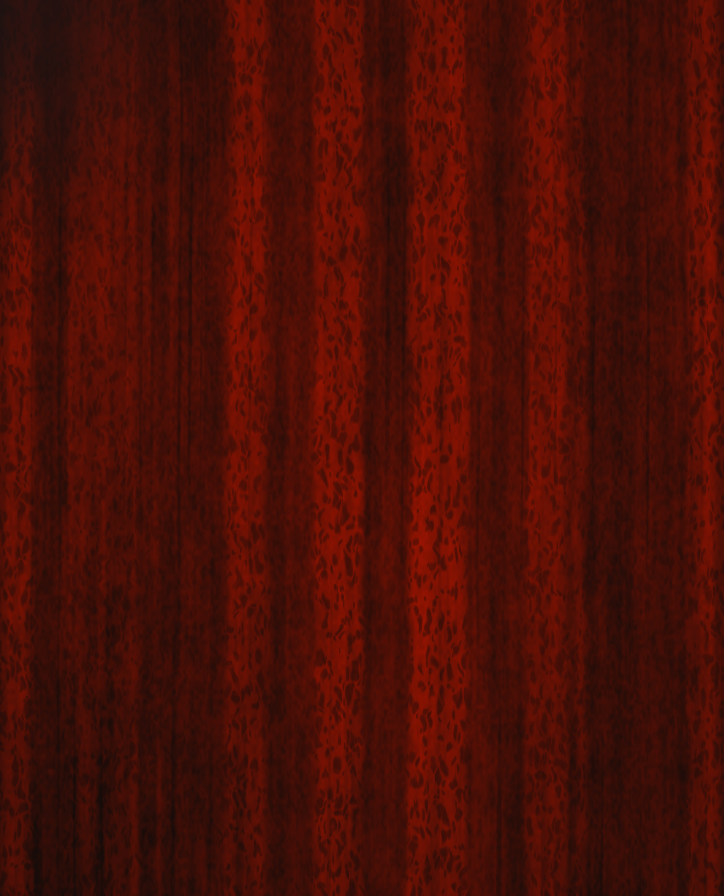
This texture is drawn by a Shadertoy shader. Its source:

```glsl
// Polished red mahogany: upright bright ribbons on dark wood, crossed by streaks.
// Ribbons are soft-edged strips; flecks are stretched cellular noise; layered
// sines bend the grain, and a slow falloff shades the board toward its ends.

// Ribbon strips: centre, half width (fractions of canvas width), strength
const vec3 RIBBONS[8] = vec3[8](
    vec3(0.022, 0.026, 0.85), vec3(0.140, 0.050, 0.38),
    vec3(0.340, 0.027, 0.80), vec3(0.468, 0.032, 1.00),
    vec3(0.605, 0.039, 0.95), vec3(0.755, 0.029, 0.72),
    vec3(0.800, 0.008, 0.75), vec3(0.978, 0.028, 0.78));

const vec3 HAZE = vec3(0.10, 0.075, 0.075);

float hash(vec2 p) {
    vec3 q = fract(p.xyx * vec3(0.1031, 0.1030, 0.0973));
    q += dot(q, q.yzx + 33.33);
    return fract((q.x + q.y) * q.z);
}

// Smooth value noise in 0..1
float noise(vec2 p) {
    vec2 cell = floor(p), f = fract(p);
    f = f * f * (3.0 - 2.0 * f);
    float low = mix(hash(cell), hash(cell + vec2(1, 0)), f.x);
    float high = mix(hash(cell + vec2(0, 1)), hash(cell + vec2(1, 1)), f.x);
    return mix(low, high, f.y);
}

// Layered sines, roughly -1..1
float waves(float t, float phase) {
    return 0.55 * sin(t + phase) + 0.3 * sin(2.3 * t + 1.7 * phase)
         + 0.15 * sin(5.1 * t + 2.9 * phase);
}

// Soft spots, one at most per cell; fill is the share of cells in use
float spots(vec2 p, float fill) {
    vec2 home = floor(p);
    float cover = 0.0;
    for (int j = -1; j <= 1; j++)
    for (int i = -1; i <= 1; i++) {
        vec2 cell = home + vec2(i, j);
        vec2 centre = cell + vec2(hash(cell), hash(cell + 71.3));
        float radius = mix(0.35, 0.65, hash(cell + 19.7));
        float spot = 1.0 - smoothstep(0.35 * radius, radius, length(p - centre));
        cover = max(cover, spot * step(hash(cell + 43.1), fill));
    }
    return cover;
}

float ribbons(float x, float softness) {
    float tone = 0.0;
    for (int i = 0; i < 8; i++) {
        vec3 r = RIBBONS[i];
        float edge = abs(x - r.x) - r.y;
        tone = max(tone, r.z * (1.0 - smoothstep(-softness, softness, edge)));
    }
    return tone;
}

// Dark flecks in two sizes, leaning and kinked by sines and noise
float flecks(vec2 p) {
    vec2 kink = vec2(noise(p * vec2(150.0, 90.0)), noise(p * vec2(120.0, 70.0) + 9.0)) - 0.5;
    vec2 q = p + kink * vec2(0.006, 0.013);
    q.x += 0.003 * waves(p.y * 42.0, p.x * 30.0);
    float large = spots(q * vec2(125.0, 50.0), 0.50);
    float small = spots(q * vec2(190.0, 82.0) + 31.0, 0.38);
    return max(large, 0.8 * small);
}

// Upright streaks, centred near zero
float streaks(vec2 p) {
    float broad = noise(p * vec2(32.0, 0.9) + 5.0) - 0.5;
    float medium = noise(p * vec2(105.0, 2.6)) - 0.5;
    float fine = noise(p * vec2(240.0, 7.0) + 13.0) - 0.5;
    float pore = smoothstep(0.72, 0.92, noise(p * vec2(165.0, 1.7) + 27.0));
    return 0.10 * broad + 0.08 * medium + 0.06 * fine - 0.06 * pore;
}

// Gaussian patch of shade
float patchShade(vec2 uv, vec2 centre, vec2 size) {
    vec2 d = (uv - centre) / size;
    return exp(-dot(d, d));
}

// Wood ramp: deep brown to glowing red, driven by the red level
vec3 woodColour(float red) {
    return vec3(red, 0.04 + 0.06 * red, max(0.042 - 0.065 * red, 0.006));
}

void mainImage(out vec4 fragColor, in vec2 fragCoord) {
    vec2 uv = fragCoord / iResolution.xy;
    vec2 p = fragCoord / iResolution.y;

    // Ribbons with a slight bend and ragged edges
    float bend = 0.003 * waves(p.y * 5.0, p.x * 3.0);
    float ragged = 0.008 * (noise(p * vec2(70.0, 24.0)) - 0.5);
    float ribbon = ribbons(uv.x + bend + ragged, 0.009);
    ribbon *= 0.82 + 0.36 * noise(p * vec2(9.0, 3.5) + 3.0);

    // Wood tone, mottling and fine grain
    float red = 0.272 + 0.18 * ribbon + streaks(p + vec2(bend, 0.0));
    red += 0.06 * (noise(p * vec2(42.0, 28.0)) - 0.5);
    red += 0.07 * (noise(p * vec2(330.0, 180.0)) - 0.5);
    red *= 1.0 - flecks(p) * mix(0.16, 0.40, clamp(ribbon, 0.0, 1.0));

    // Slow shading over the board
    red *= 1.10 - 0.75 * (uv.y - 0.55) * (uv.y - 0.55);
    red -= 0.08 * patchShade(uv, vec2(0.20, 0.08), vec2(0.16, 0.38));
    red -= 0.06 * patchShade(uv, vec2(0.88, 0.25), vec2(0.07, 0.60));
    red *= 1.0 - 0.35 * (1.0 - smoothstep(0.0, 0.02, min(uv.x, 1.0 - uv.x)));

    // Grey sheen in the upper left corner
    float sheen = 1.0 - smoothstep(0.0, 0.32, length(uv - vec2(0.0, 1.0)));
    vec3 colour = mix(woodColour(max(red, 0.09)), HAZE, 0.75 * sheen);
    fragColor = vec4(colour, 1.0);
}
```
